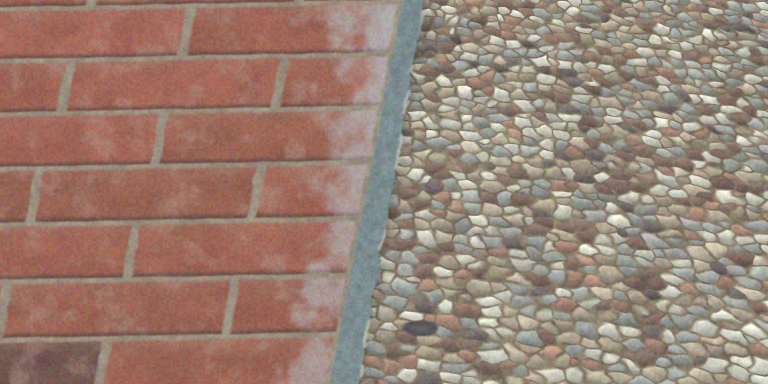
Write a Shadertoy shader that draws this texture.

```glsl
// Brick paving on the left, a slanted blue-grey sealant strip, and exposed pebble concrete.
// Bricks come from a sheared running bond with mild perspective; the pebbles are a
// weighted cellular pattern with domed shading. Units: canvas height, y pointing down.

vec3 hash3(vec2 p) {
    vec3 q = fract(p.xyx * vec3(.1031, .1030, .0973));
    q += dot(q, q.yxz + 33.33);
    return fract((q.xxy + q.yzz) * q.zyx);
}

float noise(vec2 p) {
    vec2 i = floor(p), f = fract(p);
    f = f * f * (3. - 2. * f);
    return mix(mix(hash3(i).x, hash3(i + vec2(1, 0)).x, f.x),
               mix(hash3(i + vec2(0, 1)).x, hash3(i + 1.).x, f.x), f.y);
}

float fbm(vec2 p) {
    float sum = 0., amp = .53;
    for (int i = 0; i < 4; i++) {
        sum += amp * noise(p);
        p = mat2(1.6, 1.2, -1.2, 1.6) * p + 7.3;
        amp *= .5;
    }
    return sum;
}

// edge: horizontal distance to the left side of the strip
vec3 brickwork(vec2 p, float edge) {
    // Courses grow slightly taller towards the bottom
    float v = p.y + .018 * p.x + .003 * (noise(p * 22.) - .5);
    float row = (sqrt(.01782 + .0068 * (v - .021)) - .1335) / .0034;
    float course = floor(row), f = row - course;
    float len = .547 + .009 * course;
    float u = edge / len + .5 * mod(course, 2.);
    float column = floor(u);
    float side = min(abs(u - floor(u + .5)) * len, edge + .003);
    side += .005 * (noise(p * 45.) - .5);
    float top = f * .138, bottom = (1. - f) * .138;

    // Clay colour, varied per brick, with dusty and dark patches
    vec3 rnd = hash3(vec2(column, course) + 11.);
    vec3 clay = mix(vec3(.59, .385, .325), vec3(.65, .405, .35), rnd.x);
    if (course > 5.5 && column > .5) clay = vec3(.43, .33, .31);
    float patches = fbm(p * vec2(13., 19.) + rnd.y * 9.);
    clay *= .90 + .20 * patches;
    clay = mix(clay, vec3(.68, .56, .51), .5 * smoothstep(.48, .82, fbm(p * 22. + 4.)));
    clay = mix(clay, vec3(.66, .52, .47), .5 * exp(-top * 45.));

    // Pale mineral bloom, strongest near the strip and at the top
    float reach = edge + .30 * (fbm(p * 17. + 31.) - .5);
    float bloom = smoothstep(mix(.22, .12, p.y), .01, reach);
    clay = mix(clay, vec3(.70, .70, .71), bloom * mix(.9, .6, p.y));

    // Shadow below each brick, then the mortar
    float shade = .42 * exp(-pow((bottom - .006) / .007, 2.));
    clay = mix(clay, vec3(.33, .27, .26), shade * 1.3 * (1. - .5 * bloom));
    vec3 mortar = mix(vec3(.54, .49, .43), vec3(.67, .64, .57), fbm(p * 38.));
    float face = smoothstep(.007, .018, side) * smoothstep(.004, .014, top)
               * smoothstep(-.001, .006, bottom);
    return mix(mortar, clay, face);
}

vec3 stoneColour(vec3 rnd) {
    vec3 c = mix(vec3(.60, .555, .485), vec3(.70, .67, .60), rnd.y);
    if (rnd.x < .11) c = vec3(.48, .405, .375);
    else if (rnd.x < .19) c = vec3(.60, .49, .43);
    else if (rnd.x < .43) c = vec3(.58, .60, .58);
    else if (rnd.x < .66) c = vec3(.75, .75, .70);
    else if (rnd.x < .71) c = vec3(.41, .385, .385);
    return c * (.93 + .14 * rnd.z);
}

vec3 pebbles(vec2 p) {
    // Stones shrink towards the top
    float depth = 1. + .7 * p.y;
    p += .006 * (vec2(noise(p * 60.), noise(p * 60. + 9.)) - .5);
    vec2 q = vec2((p.x - 1.) / depth * 31., log(depth) / .7 * 50.);
    q.y -= .12 * q.x;
    q += .35 * vec2(noise(q * 1.7), noise(q * 1.7 + 19.));
    vec2 cell = floor(q), offset = vec2(0), id = cell;
    float near = 9., next = 9.;
    for (int y = -1; y <= 1; y++)
    for (int x = -1; x <= 1; x++) {
        vec2 c = cell + vec2(x, y);
        vec3 rnd = hash3(c + 50.);
        vec2 d = q - c - .12 - .76 * rnd.xy;
        float dist = length(d) / mix(.72, 1.25, rnd.z);
        if (dist < near) { next = near; near = dist; offset = d; id = c; }
        else next = min(next, dist);
    }
    // Domed stones lit from above, set in a sandy matrix
    float gap = next - near;
    vec3 stone = stoneColour(hash3(id + 170.));
    stone *= 1.03 - .36 * offset.y - .08 * offset.x;
    stone *= .90 + .20 * fbm(p * 80.);
    vec3 matrix = mix(vec3(.37, .325, .28), vec3(.64, .59, .50), fbm(p * 50.));
    float cover = smoothstep(-.04, .34, gap) * smoothstep(.95, .55, near);
    vec3 col = mix(matrix, stone, cover);
    col *= .94 + .14 * fbm(p * 9.);
    // One larger slate stone near the strip
    float slate = length((p - vec2(1.094, .855)) / vec2(.048, .021));
    return mix(col, vec3(.36, .35, .36) * (1.1 - .2 * slate), smoothstep(1.15, .75, slate));
}

void mainImage(out vec4 fragColor, in vec2 fragCoord) {
    vec2 p = fragCoord / iResolution.y;
    p.y = 1. - p.y;
    float left = 1.049 - .19 * p.y + .005 * (noise(p * 30.) - .5);
    float right = 1.105 - .172 * p.y + .016 * (fbm(vec2(p.y * 26., 3.)) - .5);

    vec3 col = brickwork(p, left - p.x);
    vec3 strip = vec3(.485, .55, .565) * (.89 + .22 * fbm(p * 60.));
    col = mix(col, strip, smoothstep(-.006, .006, p.x - left));
    vec3 ground = pebbles(p) * (1. - .25 * exp(-max(p.x - right, 0.) * 60.));
    col = mix(col, ground, smoothstep(-.004, .004, p.x - right));

    // Broken pale lip on the strip's right side
    float lip = exp(-pow((p.x - right) / .005, 2.)) * smoothstep(.5, .75, noise(vec2(p.y * 28., 8.)));
    col = mix(col, vec3(.78, .79, .77), .7 * lip);

    // Fine film grain
    col += .09 * (vec3(noise(p * 190.), noise(p * 190. + 40.), noise(p * 190. + 80.)) - .5);
    fragColor = vec4(clamp(col, 0., 1.), 1.);
}
```
